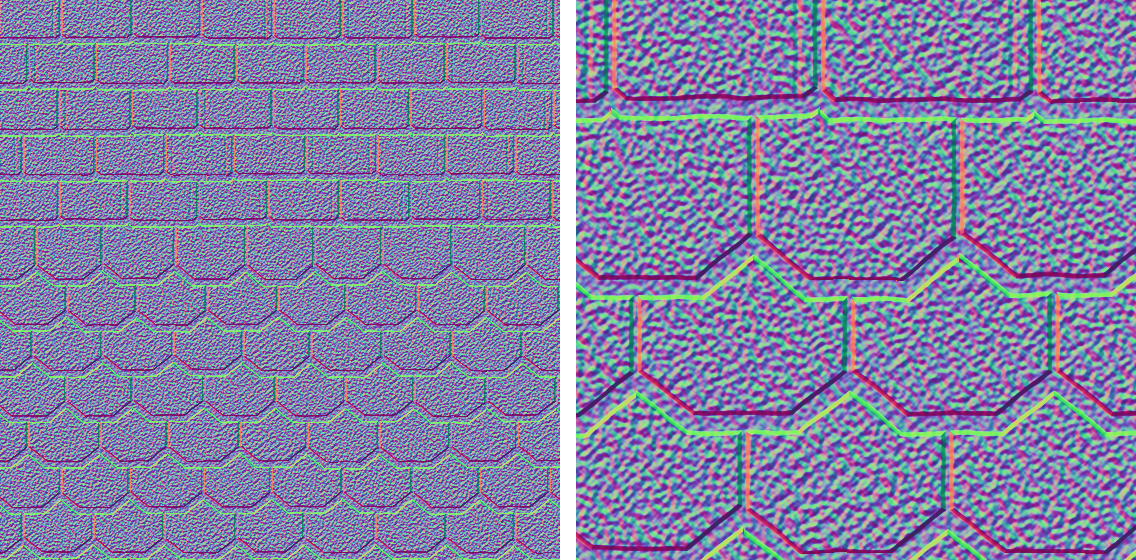
Left: the whole. Right: its middle third, enlarged.
Write a Shadertoy shader that draws this texture map.

```glsl
// Normal map of a shingled roof: five courses of square tabs over seven of
// clipped, hexagonal tabs. A height field (tabs, joints, grain) is built from
// edge distances and gradient noise, then its slope is encoded as colour.

vec2 hash2(vec2 p) {
    return fract(sin(vec2(dot(p, vec2(127.1, 311.7)), dot(p, vec2(269.5, 183.3)))) * 43758.5);
}

float cornerSlope(vec2 cell, vec2 offset) {
    float angle = 6.2832 * hash2(cell).x;
    return dot(vec2(cos(angle), sin(angle)), offset);
}

float gradientNoise(vec2 p) {
    vec2 i = floor(p), f = p - i;
    vec2 w = f * f * f * (f * (f * 6.0 - 15.0) + 10.0);
    vec2 x = vec2(1, 0);
    return mix(mix(cornerSlope(i, f), cornerSlope(i + x, f - x), w.x),
               mix(cornerSlope(i + x.yx, f - x.yx), cornerSlope(i + 1.0, f - 1.0), w.x), w.y);
}

// x: distance above the lower edge of a course, y: signed distance to the
// nearest joint, z: random value of that joint. p.y runs down from the top.
vec3 courseEdge(float row, vec2 p) {
    float clipped = step(4.5, row);
    float shift = mix(0.89 + 0.49 * row, 0.49 + 0.477 * (row - 5.0), clipped);
    float u = p.x * 8.0 - shift;
    float joint = round(u);
    vec2 rnd = hash2(vec2(joint, row) + 3.0);
    float side = (u - joint - 0.07 * (rnd.x - 0.5)) / 8.0;

    // Lower edge with its corners cut off beside the joints
    float tab = joint - step(side, 0.0);
    float bottom = 0.069 + 0.0814 * row + 0.024 * clipped
                 + 0.003 * (hash2(vec2(tab, row) + 41.0).x - 0.5);
    float above = bottom - p.y;
    float cutWidth = mix(0.009, 0.034, clipped);
    float cut = (above - 0.8 * (cutWidth - abs(side))) / 1.28;
    return vec3(min(above, cut), side, rnd.y);
}

// Inside distance of a tab, given its own edge and that of the course above
float tabDistance(vec3 edge, vec3 upper) {
    return min(min(edge.x, abs(edge.y) - 0.001), -upper.x - 0.009);
}

float roofHeight(vec2 p) {
    vec2 q = p + vec2(0.0005 * gradientNoise(p.yx * 60.0), 0.0016 * gradientNoise(p * vec2(48, 14)));
    float t = q.y - clamp(q.y - 0.3946, 0.0, 0.024);
    float row = floor((t - 0.069) / 0.0814) + 1.0;

    vec3 above = courseEdge(row - 1.0, q);
    vec3 here = courseEdge(row, q);
    vec3 below = courseEdge(row + 1.0, q);
    float upperTab = tabDistance(here, above);
    float lowerTab = tabDistance(below, here);
    float raised = smoothstep(0.0, 0.0029, max(upperTab, lowerTab));

    // Some square tabs carry a second seam beside the joint
    vec3 seam = upperTab > lowerTab ? here : below;
    float seamRow = upperTab > lowerTab ? row : row + 1.0;
    float seamSide = seam.z > 0.75 ? -1.0 : 1.0;
    float groove = smoothstep(0.003, 0.0, abs(seam.y * seamSide - 0.013))
                 * step(0.5, seam.z) * step(seamRow, 4.5) * raised;

    // Mineral grain on two turned lattices, calmer in the gaps
    mat2 turn = mat2(0.8, 0.6, -0.6, 0.8);
    float grain = 0.9 * gradientNoise(turn * p * 215.0) / 215.0
                + 0.5 * gradientNoise(p * turn * 300.0 + 17.0) / 300.0;
    return 0.0092 * raised - 0.0025 * groove + grain * mix(0.7, 1.0, raised);
}

void mainImage(out vec4 fragColor, in vec2 fragCoord) {
    vec2 p = fragCoord / iResolution.xy;
    p.y = 1.0 - p.y;

    // Slope by finite differences, never finer than half a pixel
    float e = max(0.0008, 0.5 / iResolution.y);
    float h = roofHeight(p);
    vec2 slope = vec2(roofHeight(p + vec2(e, 0)) - h, roofHeight(p + vec2(0, e)) - h) / e;
    vec3 normal = normalize(vec3(slope * vec2(0.9, 1.15), 1.0));

    fragColor = vec4(vec3(0.505, 0.5, 0.27) + vec3(0.45, 0.46, 0.51) * normal, 1.0);
}
```
